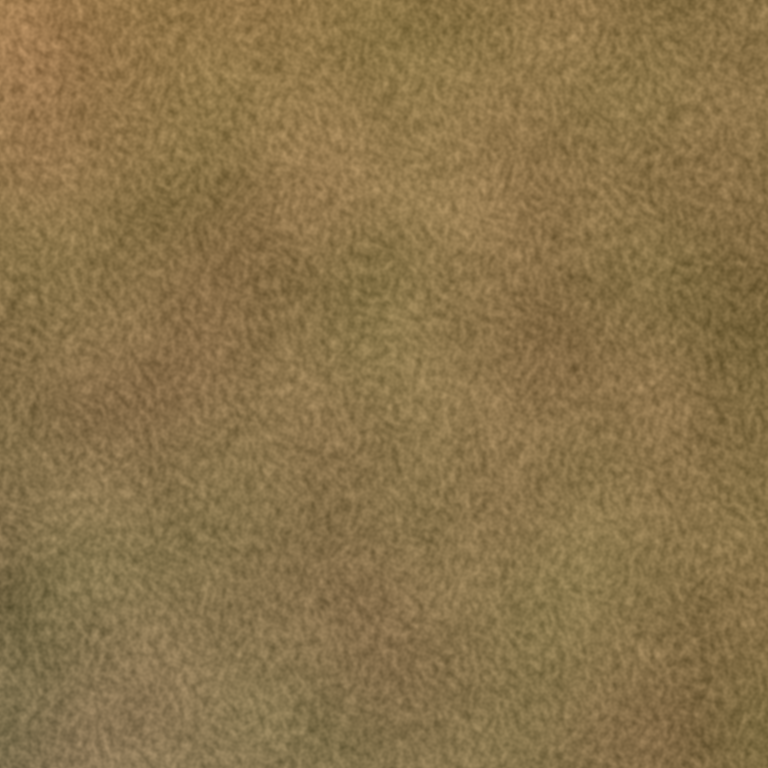
Give the GLSL for this texture, as a WebGL 2 fragment shader.

```glsl
#version 300 es
precision highp float;
precision highp int;
// Worn, felt-like tan surface: a soft four-corner colour wash, cloudy stains
// from layered gradient noise, and a nap of short fibres made by blending
// stretched noise in several directions, mostly steep.

uniform vec2 u_resolution;
out vec4 fragColor;

const float TAU = 6.2831853;

// Colour wash at the corners
const vec3 TOP_LEFT     = vec3(0.600, 0.475, 0.292);
const vec3 TOP_RIGHT    = vec3(0.540, 0.452, 0.276);
const vec3 BOTTOM_LEFT  = vec3(0.508, 0.446, 0.318);
const vec3 BOTTOM_RIGHT = vec3(0.540, 0.451, 0.288);

// How a change in tone shifts red, green and blue
const vec3 TONE_TINT = vec3(0.54, 0.46, 0.39);

// Stains
const float STAIN_SCALE    = 3.2;
const int   STAIN_OCTAVES  = 5;
const float STAIN_FALLOFF  = 0.68;
const float STAIN_CONTRAST = 0.046;
const float HUE_SCALE      = 4.5;
const float HUE_CONTRAST   = 0.007;

// Fibres: cells per canvas across and along each fibre
const vec2  FIBRE_SCALE    = vec2(118.0, 62.0);
const int   FIBRE_LAYERS   = 5;
const float FIBRE_SPREAD   = 0.95;   // radians either side of the main lean
const float FIBRE_LEAN     = -0.25;
const float PATCH_SCALE    = 16.0;   // size of areas sharing a direction
const float FIBRE_CONTRAST = 0.060;
const float FINE_SCALE     = 185.0;
const float FINE_CONTRAST  = 0.026;

const float EDGE_SHADE = 0.07;

// Brings gradient noise to roughly unit deviation
const float NOISE_GAIN = 4.0;

uint hash(uvec2 cell) {
    uint h = cell.x * 1597u + cell.y * 51749u;
    h = (h ^ (h >> 15)) * 73291u;
    h = (h ^ (h >> 13)) * 92837u;
    h = (h ^ (h >> 14)) * 68917u;
    return h ^ (h >> 16);
}

vec2 gradient(ivec2 cell) {
    float angle = TAU * float(hash(uvec2(cell + 4096)) & 65535u) / 65536.0;
    return vec2(cos(angle), sin(angle));
}

float gradientNoise(vec2 p) {
    ivec2 i = ivec2(floor(p));
    vec2 f = fract(p);
    vec2 w = f * f * f * (f * (f * 6.0 - 15.0) + 10.0);
    float a = dot(gradient(i), f);
    float b = dot(gradient(i + ivec2(1, 0)), f - vec2(1.0, 0.0));
    float c = dot(gradient(i + ivec2(0, 1)), f - vec2(0.0, 1.0));
    float d = dot(gradient(i + ivec2(1, 1)), f - vec2(1.0, 1.0));
    return NOISE_GAIN * mix(mix(a, b, w.x), mix(c, d, w.x), w.y);
}

mat2 rotation(float angle) {
    float c = cos(angle), s = sin(angle);
    return mat2(c, s, -s, c);
}

// Cloudy tone from broad blotches down to small flecks
float stains(vec2 p) {
    float sum = 0.0, power = 0.0, weight = 1.0;
    p *= STAIN_SCALE;
    for (int i = 0; i < STAIN_OCTAVES; i++) {
        sum += weight * gradientNoise(p);
        power += weight * weight;
        weight *= STAIN_FALLOFF;
        p = rotation(0.6) * p * 2.05 + 17.3;
    }
    return sum / sqrt(power);
}

// Short fibres whose leading direction wanders from patch to patch
float fibres(vec2 p) {
    float sum = 0.0, power = 0.0;
    for (int i = 0; i < FIBRE_LAYERS; i++) {
        float k = float(i);
        float side = 2.0 * k / float(FIBRE_LAYERS - 1) - 1.0;
        float angle = FIBRE_LEAN + FIBRE_SPREAD * side;
        float steepness = 1.0 - 0.45 * abs(side);
        float weight = steepness * exp(0.9 * gradientNoise(p * PATCH_SCALE + 31.7 * k));
        sum += weight * gradientNoise(rotation(angle) * p * FIBRE_SCALE + 53.9 * k);
        power += weight * weight;
    }
    return sum / sqrt(power);
}

void main() {
    vec2 uv = gl_FragCoord.xy / u_resolution;
    vec2 p = gl_FragCoord.xy / min(u_resolution.x, u_resolution.y);

    // Base wash, with faint drifts between warm and green
    vec3 color = mix(mix(BOTTOM_LEFT, BOTTOM_RIGHT, uv.x),
                     mix(TOP_LEFT, TOP_RIGHT, uv.x), uv.y);
    color += HUE_CONTRAST * gradientNoise(p * HUE_SCALE + 71.3) * vec3(1.0, -0.2, 0.5);

    // Tone of stains, nap and darker sides
    float tone = STAIN_CONTRAST * stains(p + 5.2)
               + FIBRE_CONTRAST * fibres(p)
               + FINE_CONTRAST * gradientNoise(rotation(0.4) * p * FINE_SCALE);
    tone -= EDGE_SHADE * (1.0 - smoothstep(0.0, 0.12, uv.x)) * (1.0 - uv.y);
    tone -= EDGE_SHADE * smoothstep(0.85, 1.0, uv.x) * 0.5;

    fragColor = vec4(clamp(color + tone * TONE_TINT, 0.0, 1.0), 1.0);
}
```
